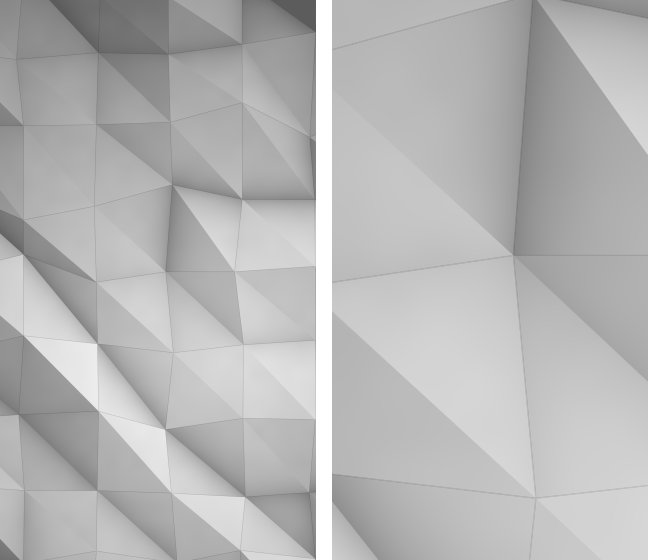
Left: the whole. Right: its middle third, enlarged.
A Shadertoy shader for this background:

```glsl
// Grey low-poly relief: a jittered square lattice, every cell cut by a falling
// diagonal. Hashed vertex heights tilt the facets; valleys gather soft shadow,
// and lattice sides carry hairline seams under one broad pool of light.

#define CELLS_ACROSS 4.33
#define LATTICE_SHIFT vec2(0.32, -0.05)
#define JITTER vec2(0.24, 0.64)
#define RELIEF 0.52
#define FACET_CONTRAST 0.29
#define LIGHT_DIR vec2(0.80, 0.60)
#define LIGHT_CENTRE vec2(0.70, 0.62)
#define VALLEY_DEPTH 0.26
#define VALLEY_REACH 0.21
#define SEAM_WIDTH 0.002
#define SEAM_DARKNESS 0.09
#define SEED vec2(17.0, 43.0)

vec3 hash32(vec2 p) {
    vec3 q = fract(vec3(p.xyx) * vec3(0.1031, 0.1030, 0.0973));
    q += dot(q, q.yxz + 33.33);
    return fract((q.xxy + q.yzz) * q.zyx);
}

float valueNoise(vec2 p) {
    vec2 i = floor(p), f = fract(p);
    f = f * f * (3.0 - 2.0 * f);
    vec2 k = vec2(0.0, 1.0);
    return mix(mix(hash32(i).x, hash32(i + k.yx).x, f.x),
               mix(hash32(i + k.xy).x, hash32(i + k.yy).x, f.x), f.y);
}

// Lattice vertex: position in xy (mostly small jitter, rarely large), height in z
vec3 meshVertex(vec2 id) {
    vec3 h = hash32(id + SEED) - 0.5;
    return vec3(id + JITTER * 4.0 * h.xy * h.xy * h.xy, RELIEF * h.z);
}

// Distance to the left of the directed line a -> b
float sideDistance(vec2 p, vec2 a, vec2 b) {
    vec2 e = normalize(b - a), d = p - a;
    return e.x * d.y - e.y * d.x;
}

// Wide falloff of light across the canvas
float lightPool(vec2 uv) {
    float d = length(uv - LIGHT_CENTRE);
    return 0.87 - 0.21 * d - 0.05 * d * d;
}

// Darkening where the neighbour across an edge from a rises above this facet
float valleyShadow(vec3 a, vec3 normal, vec3 opposite, float dist) {
    float rise = dot(opposite - a, normal);
    return VALLEY_DEPTH * smoothstep(0.04, 0.50, rise) * exp(-max(dist, 0.0) / VALLEY_REACH);
}

// Shade in x, coverage in y, for the triangle with counter-clockwise lattice ids
vec2 facet(vec2 p, vec2 ids[3], float base, float px) {
    vec3 v[3] = vec3[3](meshVertex(ids[0]), meshVertex(ids[1]), meshVertex(ids[2]));
    vec3 dist;
    for (int i = 0; i < 3; i++)
        dist[i] = sideDistance(p, v[i].xy, v[(i + 1) % 3].xy);
    float inside = min(dist.x, min(dist.y, dist.z));
    float cover = smoothstep(-px, px, inside);
    if (cover <= 0.0) return vec2(0.0);

    // Lighting along the normal of the diagonals makes their folds strongest
    vec3 normal = normalize(cross(v[1] - v[0], v[2] - v[0]));
    float shade = base + FACET_CONTRAST * dot(normal.xy, LIGHT_DIR);

    // The neighbour's far vertex mirrors this triangle's third one
    for (int i = 0; i < 3; i++) {
        vec2 oppositeId = ids[i] + ids[(i + 1) % 3] - ids[(i + 2) % 3];
        shade *= 1.0 - valleyShadow(v[i], normal, meshVertex(oppositeId), dist[i]);
    }

    // Seams on the lattice sides only; the last edge is the diagonal
    float seam = abs(min(dist.x, dist.y));
    shade *= 1.0 - SEAM_DARKNESS * (1.0 - smoothstep(SEAM_WIDTH, SEAM_WIDTH + px, seam));
    return vec2(shade, cover);
}

void mainImage(out vec4 fragColor, in vec2 fragCoord) {
    vec2 uv = fragCoord / iResolution.x;
    vec2 p = uv * CELLS_ACROSS - LATTICE_SHIFT;
    float px = 0.7 * CELLS_ACROSS / iResolution.x;
    float base = lightPool(uv);

    // Blend the facets that cover this point
    vec2 sum = vec2(0.0);
    for (int y = -1; y <= 1; y++)
    for (int x = -1; x <= 1; x++) {
        vec2 cell = floor(p) + vec2(x, y);
        vec2 lower[3] = vec2[3](cell + vec2(0, 1), cell, cell + vec2(1, 0));
        vec2 upper[3] = vec2[3](cell + vec2(1, 0), cell + 1.0, cell + vec2(0, 1));
        vec2 a = facet(p, lower, base, px);
        vec2 b = facet(p, upper, base, px);
        sum += vec2(a.x * a.y + b.x * b.y, a.y + b.y);
    }
    float grey = sum.x / max(sum.y, 0.001);

    // Faint cloudy mottling
    grey += 0.016 * (valueNoise(p * 5.0 + 60.0) - 0.5);
    fragColor = vec4(vec3(clamp(grey, 0.36, 0.93)), 1.0);
}
```
